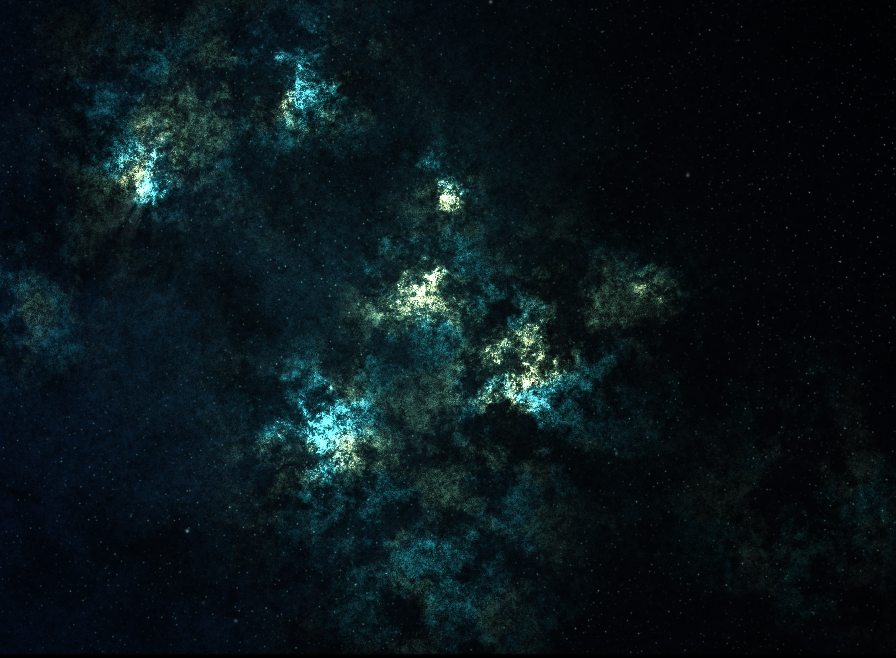
A Shadertoy shader for this texture:

```glsl
// Glowing clumps: centre x, centre y, radius, strength
const vec4 CLUMPS[12] = vec4[12](
    vec4(0.47, 0.87, 0.075, 0.72), vec4(0.23, 0.73, 0.048, 0.85),
    vec4(0.67, 0.71, 0.034, 1.05), vec4(0.64, 0.56, 0.058, 0.92),
    vec4(0.78, 0.41, 0.082, 0.80), vec4(0.49, 0.34, 0.078, 1.05),
    vec4(1.012, 0.58, 0.024, 1.10), vec4(0.66, 0.14, 0.150, 0.27),
    vec4(0.02, 0.54, 0.100, 0.25), vec4(1.25, 0.22, 0.150, 0.13),
    vec4(0.84, 0.51, 0.120, 0.30), vec4(0.25, 0.83, 0.150, 0.26));

float hash(vec2 p) {
    vec3 q = fract(p.xyx * 0.1031);
    q += dot(q, q.yzx + 33.33);
    return fract((q.x + q.y) * q.z);
}

float noise(vec2 p) {
    vec2 cell = floor(p), f = fract(p);
    f = f * f * (3.0 - 2.0 * f);
    float low = mix(hash(cell), hash(cell + vec2(1, 0)), f.x);
    float high = mix(hash(cell + vec2(0, 1)), hash(cell + vec2(1, 1)), f.x);
    return mix(low, high, f.y);
}

float fbm(vec2 p, float gain) {
    float sum = 0.0, total = 0.0, weight = 1.0;
    for (int i = 0; i < 6; i++) {
        sum += weight * noise(p);
        total += weight;
        weight *= gain;
        p = mat2(1.6, 1.2, -1.2, 1.6) * p + 17.3;
    }
    return sum / total;
}

// One star per cell of a turned grid
float stars(vec2 p, float cells, float share, float radius) {
    p = mat2(0.8, 0.6, -0.6, 0.8) * p;
    vec2 cell = floor(p * cells);
    vec2 seed = cell + cells * 1.7;
    vec2 centre = cell + 0.15 + 0.7 * vec2(hash(seed + 31.0), hash(seed + 67.0));
    float d = length(p - centre / cells) / radius;
    float bright = 0.15 + 0.85 * pow(hash(seed + 11.0), 4.0);
    return step(hash(seed), share) * bright * exp(-d * d);
}

// Fan of light shafts falling from a bright clump
float shafts(vec2 d) {
    float angle = atan(d.x, -d.y);
    float fan = smoothstep(-1.05, -0.75, angle) * smoothstep(0.15, -0.1, angle);
    float streak = smoothstep(0.25, 0.75, noise(vec2(angle * 9.0, 7.0)));
    float r = length(d);
    return fan * streak * smoothstep(0.0, 0.03, r) * smoothstep(0.14, 0.03, r);
}

void mainImage(out vec4 fragColor, in vec2 fragCoord) {
    vec2 p = fragCoord / iResolution.y;
    vec2 warp = vec2(fbm(p * 9.0, 0.6), fbm(p * 9.0 + 9.0, 0.6)) - 0.5;
    vec2 q = p + 0.10 * warp;

    // Broad haze: teal in the middle, navy on the left, black on the right
    float lanes = smoothstep(0.3, 0.7, fbm(q * 6.0 + 40.0, 0.65));
    vec2 fromMiddle = (q - vec2(0.50, 0.57)) / vec2(0.40, 0.46);
    float tealHaze = exp(-dot(fromMiddle, fromMiddle)) * (0.4 + 0.7 * lanes);
    float navyHaze = smoothstep(1.2, 0.0, q.x) * (0.4 + 0.9 * lanes);
    vec3 color = vec3(0.009, 0.013, 0.024);
    color += tealHaze * vec3(0.022, 0.074, 0.062);
    color += navyHaze * vec3(0.005, 0.026, 0.066);

    // Clumps torn into ragged puffs and fine dust
    float glow = 0.0, core = 0.0;
    for (int i = 0; i < 12; i++) {
        vec4 c = CLUMPS[i];
        vec2 d = (q - c.xy) / c.z;
        float r2 = dot(d, d);
        glow += c.w * (exp(-r2) + 0.10 * exp(-r2 * 0.25));
        core += smoothstep(0.45, 1.0, c.w) * exp(-r2 * 8.0);
    }
    float puffs = smoothstep(0.39, 0.67, fbm(p * 15.0 + warp * 0.4, 0.75));
    float dust = 0.35 + 1.3 * smoothstep(0.3, 0.7, fbm(p * 75.0, 0.95));
    float cloud = (glow * (0.08 + 1.15 * puffs) + core * (0.25 + 0.5 * puffs)) * dust;
    float warmth = smoothstep(0.42, 0.64, fbm(p * 13.0 + 25.0, 0.55));
    vec3 tint = mix(vec3(0.13, 0.60, 0.62), vec3(0.37, 0.62, 0.46), warmth);
    color += cloud * tint;
    color += smoothstep(0.5, 1.2, cloud) * mix(vec3(0.25, 0.20, 0.22), vec3(0.45, 0.24, 0.15), warmth);
    color += shafts(p - vec2(0.235, 0.735)) * vec3(0.13, 0.19, 0.17);

    // Fine grain, then stars from faint to bright
    color *= 0.55 + 0.9 * smoothstep(0.2, 0.8, fbm(p * 120.0 + 7.0, 0.95));
    float field = 0.25 + 0.75 * noise(p * 4.0 + 3.0);
    color += stars(p, 95.0, 0.42, 0.0012) * field * vec3(0.30, 0.52, 0.50);
    color += stars(p + 3.1, 47.0, 0.38, 0.0013) * field * vec3(0.45, 0.70, 0.66);
    color += stars(p + 5.3, 7.0, 0.13, 0.0026) * vec3(0.80, 1.00, 1.00);

    // Dim corners and a thin black lower edge
    vec2 corner = fragCoord / iResolution.xy - 0.5;
    color *= 1.0 - 0.7 * dot(corner, corner);
    color *= smoothstep(0.004, 0.008, p.y);
    fragColor = vec4(clamp(color, 0.0, 1.0), 1.0);
}
```
